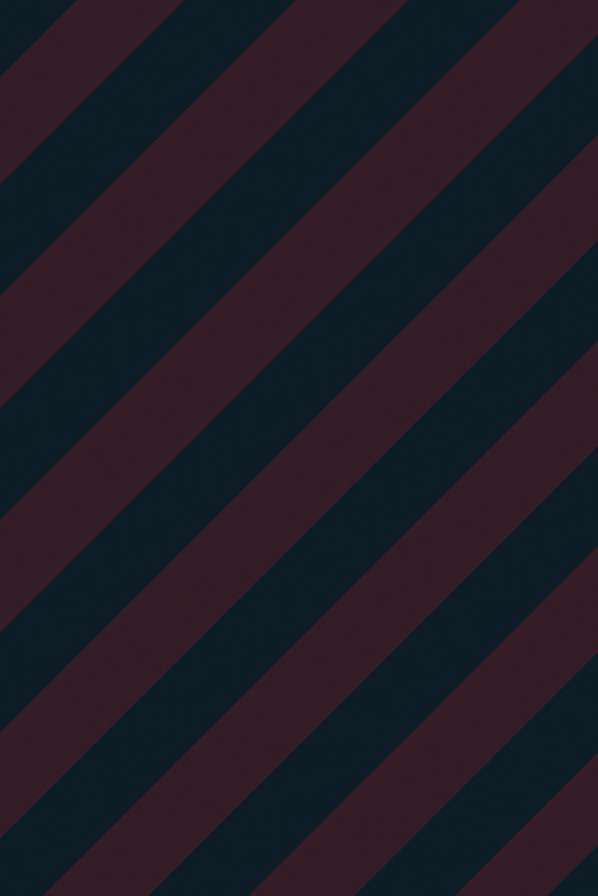
This pattern is drawn by a Shadertoy shader. Its source:

```glsl
// Broad maroon diagonal stripes on dark navy, rising to the right at 45 degrees.
// A signed distance along the diagonal gives the bands; they are wider in the
// upper left than in the lower right, with a faint woven grain over everything.

const vec3 NAVY = vec3(0.050, 0.110, 0.147);
const vec3 MAROON = vec3(0.202, 0.112, 0.147);
const vec3 EDGE_TINT = vec3(0.022, -0.006, -0.004);

const float SEAM = 0.7057;         // diagonal position where the spacing changes
const float FIRST_EDGE = 0.0859;   // start of the first stripe
const float LAST_EDGE = 1.6107;    // end of the last stripe

float hash(vec2 p) {
    return fract(sin(dot(p, vec2(127.1, 311.7))) * 43758.5453);
}

float valueNoise(vec2 p) {
    vec2 cell = floor(p);
    vec2 f = fract(p);
    f = f * f * (3.0 - 2.0 * f);
    float low = mix(hash(cell), hash(cell + vec2(1.0, 0.0)), f.x);
    float high = mix(hash(cell + vec2(0.0, 1.0)), hash(cell + vec2(1.0, 1.0)), f.x);
    return mix(low, high, f.y);
}

// Positive inside a repeated band; one band always ends at t = 0.
float bandDistance(float t, float period, float width) {
    float offset = mod(t + 0.5 * (width + period), period) - 0.5 * period;
    return 0.5 * width - abs(offset);
}

float stripeDistance(float s) {
    float t = s - SEAM;
    float d = t < 0.0 ? bandDistance(t, 0.25, 0.125)
                      : bandDistance(t, 0.2298, 0.1178);
    // Trim the outermost stripes
    return min(d, min(s - FIRST_EDGE, LAST_EDGE - s));
}

float fabricGrain(vec2 uv) {
    float weave = sin(uv.x * 800.0) * sin(uv.y * 800.0);
    float mottle = valueNoise(uv * 180.0) - 0.5;
    return 0.0015 * weave + 0.005 * mottle;
}

void mainImage(out vec4 fragColor, in vec2 fragCoord) {
    vec2 uv = fragCoord / iResolution.y;
    float pixel = 1.0 / iResolution.y;

    // Diagonal coordinate, measured from the upper left corner
    float s = uv.x + 1.0 - uv.y;
    float d = stripeDistance(s);
    float stripe = smoothstep(-0.8 * pixel, 0.8 * pixel, d);

    // Flat colours with a thin warm line just inside each edge
    vec3 color = mix(NAVY, MAROON, stripe);
    float rim = stripe * (1.0 - smoothstep(0.001, 0.004, d));
    color += EDGE_TINT * rim;

    color += fabricGrain(uv);
    fragColor = vec4(color, 1.0);
}
```
